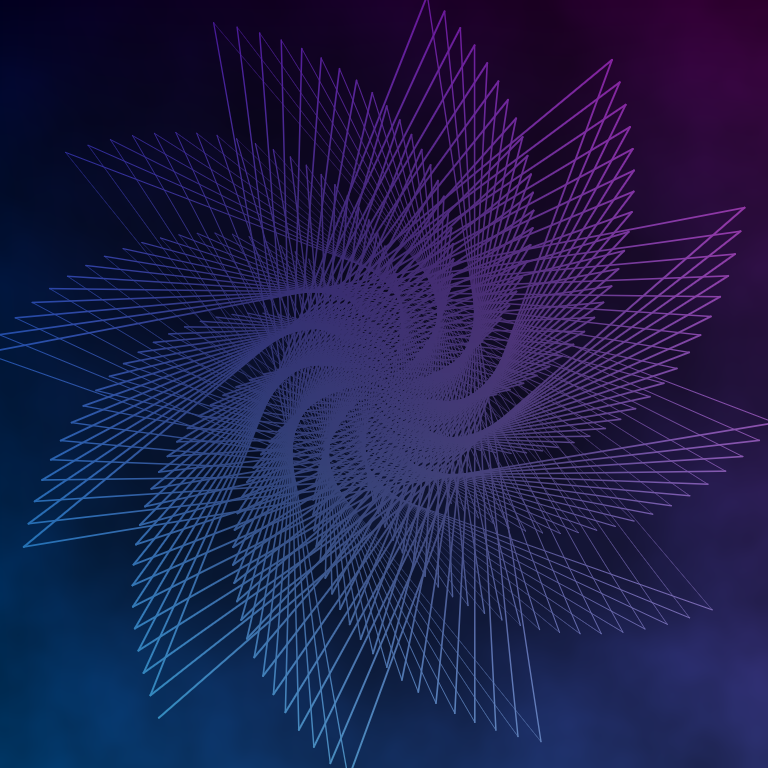
Give the GLSL for this background, as a Shadertoy shader.

```glsl
float gradientDot(vec2 cell, vec2 offset) {
    float h = fract(sin(dot(cell, vec2(127.1, 311.7))) * 43758.5);
    return dot(vec2(cos(6.2832 * h), sin(6.2832 * h)), offset);
}

float gradientNoise(vec2 p) {
    vec2 i = floor(p), f = p - i;
    vec2 u = f * f * f * (f * (f * 6.0 - 15.0) + 10.0);
    vec2 e = vec2(0.0, 1.0);
    return mix(mix(gradientDot(i, f), gradientDot(i + e.yx, f - e.yx), u.x),
               mix(gradientDot(i + e, f - e), gradientDot(i + e.yy, f - e.yy), u.x), u.y);
}

float clouds(vec2 p) {
    float sum = 0.0, amplitude = 0.6;
    for (int i = 0; i < 4; i++) {
        sum += amplitude * gradientNoise(p);
        p = p * 2.03 + vec2(7.3, 3.1);
        amplitude *= 0.5;
    }
    return sum;
}

vec3 fourCorners(vec2 uv, vec3 bottomLeft, vec3 bottomRight, vec3 topLeft, vec3 topRight) {
    return mix(mix(bottomLeft, bottomRight, uv.x), mix(topLeft, topRight, uv.x), uv.y);
}

// Vertices step outward while turning by a fixed fraction of a circle
vec2 spiralVertex(int i) {
    float angle = -6.2831853 * fract(float(i) * 0.416);
    return float(i) * 0.001461 * vec2(cos(angle), sin(angle));
}

// Coverage of one stroke, thinnest along the falling diagonal
float strokeCoverage(vec2 p, vec2 a, vec2 b, float pixel) {
    vec2 edge = b - a;
    vec2 toPoint = p - a;
    float t = clamp(dot(toPoint, edge) / dot(edge, edge), 0.0, 1.0);
    float dist = length(toPoint - t * edge);
    vec2 along = normalize(edge);
    float halfWidth = 0.0002 + 0.0008 * abs(along.x + along.y);
    float coverage = (halfWidth - dist) / pixel + 0.5;
    return clamp(coverage, 0.0, min(1.0, 2.0 * halfWidth / pixel));
}

void mainImage(out vec4 fragColor, in vec2 fragCoord) {
    vec2 uv = fragCoord / iResolution.xy;
    vec2 p = (fragCoord - 0.5 * iResolution.xy) / iResolution.y + vec2(0.001, -0.001);
    float pixel = 1.0 / iResolution.y;
    float radius = length(p);

    // Cloudy backdrop, darker behind the figure
    vec3 color = fourCorners(uv, vec3(0.0, 0.21, 0.39), vec3(0.15, 0.17, 0.39),
                             vec3(0.005, 0.0, 0.12), vec3(0.19, 0.0, 0.19));
    color *= mix(0.55, 1.0, smoothstep(0.2, 0.6, radius));
    color *= 1.0 + 0.55 * clouds(uv * 5.0);

    // Zigzag spiral of straight strokes
    float uncovered = 1.0;
    vec2 a = vec2(0.0);
    for (int i = 1; i < 360; i++) {
        vec2 b = spiralVertex(i);
        uncovered *= 1.0 - strokeCoverage(p, a, b, pixel);
        a = b;
    }

    // Strokes are softer at the dense core and brighter at the tips
    vec3 ink = fourCorners(uv, vec3(0.14, 0.64, 0.80), vec3(0.52, 0.52, 0.76),
                           vec3(0.16, 0.08, 0.62), vec3(0.66, 0.12, 0.66));
    ink *= mix(0.68, 1.0, smoothstep(0.12, 0.45, radius));
    color = mix(color, ink, 0.92 * (1.0 - uncovered));

    fragColor = vec4(clamp(color, 0.0, 1.0), 1.0);
}
```
